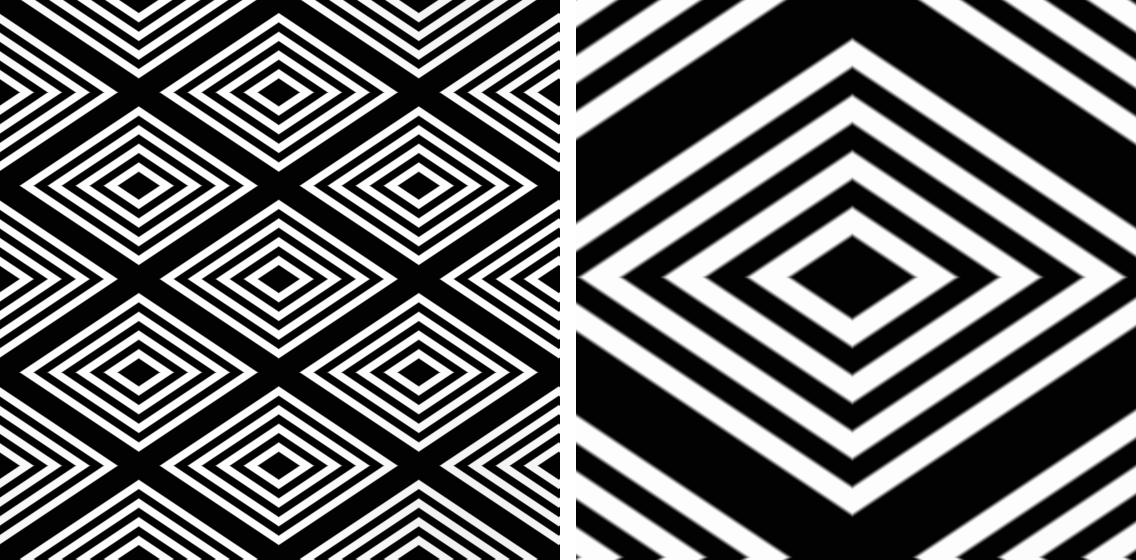
Left, the full canvas; right, a detail of the centre.
Reproduce this pattern procedurally as a WebGL 2 fragment shader.

```glsl
#version 300 es
precision highp float;
// Staggered lattice of wide diamonds, each made of four concentric white rings on black.
// A folded L1 distance gives the nearest diamond; evenly spaced bands of it give the rings.
// The whites dim very slightly toward one area, with a falloff that wraps.

uniform vec2 u_resolution;
out vec4 fragColor;

const float TAU = 6.2831853;
const vec2 REPEATS = vec2(2.0, 3.0);
const vec2 CENTRE = vec2(0.4978, 0.5017);
const float RING_COUNT = 4.0;
const float RING_STEP = 0.2;
const float RING_HALF_WIDTH = 0.05;
const float EDGE_SOFTNESS = 0.0033;

const vec3 BLACK = vec3(0.008);
const vec3 WHITE = vec3(0.992);
const vec3 DIM_WHITE = vec3(0.945);

// Distance to the nearest diamond centre: 0 at a centre, 1 where cells meet.
float diamondDistance(vec2 cell) {
    vec2 q = 2.0 * abs(fract(cell + 0.5) - 0.5);
    float d = q.x + q.y;
    return min(d, 2.0 - d); // fold in the half-step lattice
}

// Coverage of evenly spaced rings, numbered 1 to count.
float ringMask(float d, float spacing, float count, float halfWidth, float blur) {
    float index = clamp(floor(d / spacing + 0.5), 1.0, count);
    float edge = abs(d - index * spacing) - halfWidth;
    return 1.0 - smoothstep(-0.5 * blur, 0.5 * blur, edge);
}

// Smooth spot that wraps across the canvas edges.
float wrappedSpot(vec2 uv, vec2 centre) {
    vec2 w = 0.5 + 0.5 * cos(TAU * (uv - centre));
    return w.x * w.x * w.y * w.y;
}

void main() {
    vec2 uv = gl_FragCoord.xy / u_resolution;

    // Edge width in canvas units, never thinner than a pixel or so
    float softness = max(EDGE_SOFTNESS, 1.5 / min(u_resolution.x, u_resolution.y));
    float blur = softness * length(2.0 * REPEATS);

    // Rings
    float d = diamondDistance((uv - CENTRE) * REPEATS);
    float rings = ringMask(d, RING_STEP, RING_COUNT, RING_HALF_WIDTH, blur);

    // Faint unevenness of the white
    vec3 ringColour = mix(WHITE, DIM_WHITE, wrappedSpot(uv, vec2(0.85, 0.06)));

    fragColor = vec4(mix(BLACK, ringColour, rings), 1.0);
}
```
